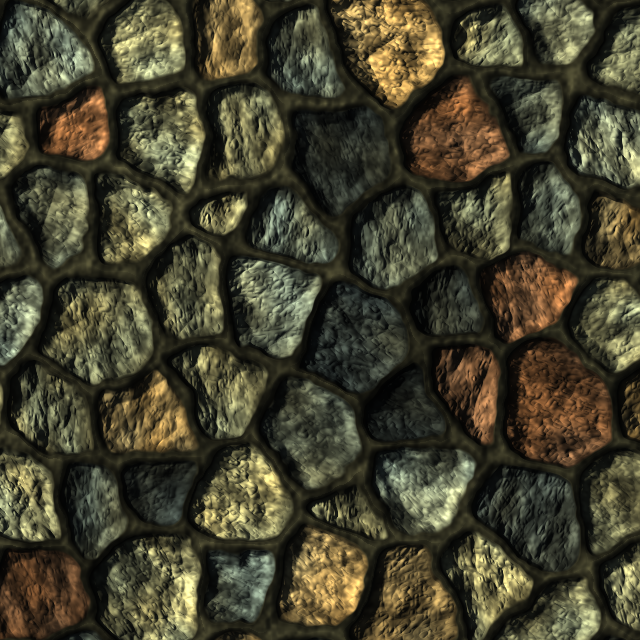
A three.js fragment shader for this texture:

```glsl
// Rubble wall: rough rounded field stones set in dark olive mortar, lit low from the right.
// Stones are cells of a weighted Voronoi (power) diagram with softened corners;
// ridged noise gives their craggy relief, which is shaded from its slope.
varying vec2 vUv;

const vec2 STONES_ACROSS = vec2(7.4, 6.9);
const vec3 LIGHT_DIR = vec3(0.76, -0.26, 0.60);
const vec3 SUN = vec3(1.30, 1.28, 1.10);
const vec3 SKY = vec3(0.12, 0.14, 0.15);

const vec3 GREY_GREEN = vec3(0.46, 0.48, 0.41);
const vec3 BLUE_GREY = vec3(0.40, 0.45, 0.44);
const vec3 SANDY = vec3(0.52, 0.46, 0.34);
const vec3 RUSSET = vec3(0.42, 0.31, 0.24);
const vec3 SLATE = vec3(0.19, 0.22, 0.23);
const vec3 MORTAR = vec3(0.25, 0.24, 0.18);

vec2 hash2(vec2 p) {
  vec3 h = fract(vec3(p.xyx) * vec3(0.1031, 0.1030, 0.0973));
  h += dot(h, h.yzx + 33.33);
  return fract((h.xx + h.yz) * h.zy);
}

float noise(vec2 p) {
  vec2 i = floor(p);
  vec2 f = fract(p);
  f = f * f * (3.0 - 2.0 * f);
  float low = mix(hash2(i).x, hash2(i + vec2(1.0, 0.0)).x, f.x);
  float high = mix(hash2(i + vec2(0.0, 1.0)).x, hash2(i + 1.0).x, f.x);
  return mix(low, high, f.y);
}

// Ridged fractal noise: sharp crests between broken faces
float crags(vec2 p) {
  float sum = 0.0;
  float amp = 0.5;
  for (int i = 0; i < 4; i++) {
    sum += amp * (1.0 - abs(2.0 * noise(p) - 1.0));
    p = mat2(1.6, 1.2, -1.2, 1.6) * p + 7.3;
    amp *= 0.55;
  }
  return sum;
}

// Staggered, jittered centre of a stone (xy) and its size weight (z)
vec3 stoneSite(vec2 cell) {
  vec2 jitter = hash2(cell) - 0.5;
  float stagger = 0.5 * mod(cell.y, 2.0);
  return vec3(cell + 0.5 + vec2(stagger, 0.0) + 0.65 * jitter, 0.28 * hash2(cell + 41.0).x);
}

// Wobble that roughens the outlines
vec2 warp(vec2 p) {
  vec2 broad = vec2(noise(p * 2.6), noise(p * 2.6 + 19.0)) - 0.5;
  vec2 fine = vec2(noise(p * 9.0 + 5.0), noise(p * 9.0 + 31.0)) - 0.5;
  return p + 0.16 * broad + 0.045 * fine;
}

// x: distance inside the stone outline, negative in mortar; yz: stone cell
vec3 stoneField(vec2 p) {
  p = warp(p);
  vec2 base = floor(p);
  vec2 owner = base;
  vec3 ownSite = vec3(0.0);
  float nearest = 1e3;
  for (int y = -2; y <= 2; y++) {
    for (int x = -2; x <= 2; x++) {
      vec2 cell = base + vec2(float(x), float(y));
      vec3 site = stoneSite(cell);
      vec2 r = p - site.xy;
      float power = dot(r, r) - site.z;
      if (power < nearest) {
        nearest = power;
        owner = cell;
        ownSite = site;
      }
    }
  }
  float closeness = 0.0;
  for (int y = -2; y <= 2; y++) {
    for (int x = -2; x <= 2; x++) {
      vec2 cell = base + vec2(float(x), float(y));
      if (any(notEqual(cell, owner))) {
        vec3 site = stoneSite(cell);
        vec2 r = p - site.xy;
        float gain = dot(r, r) - site.z - nearest;
        closeness += exp(-18.0 * 0.5 * gain / max(distance(site.xy, ownSite.xy), 0.1));
      }
    }
  }
  float gap = 0.035 + 0.045 * hash2(owner + 73.0).x;
  return vec3(-log(closeness + 1e-8) / 18.0 - gap, owner);
}

// Per-stone turned and stretched coordinates for grain
vec2 grainCoords(vec2 p, vec2 cell) {
  float angle = 6.283 * hash2(cell + 11.0).x;
  float c = cos(angle);
  float s = sin(angle);
  return mat2(c, s, -s, c) * p * vec2(1.0, 1.5) + 20.0 * hash2(cell + 3.0);
}

float surfaceHeight(vec2 p, vec3 field) {
  float dome = 0.11 * smoothstep(-0.01, 0.17, field.x);
  float roughness = mix(0.09, 0.17, hash2(field.yz + 57.0).x);
  float stone = dome + roughness * crags(2.3 * grainCoords(p, field.yz));
  float mortar = 0.02 * noise(p * 14.0) + 0.05 * noise(p * 4.0);
  return mix(mortar, stone, smoothstep(-0.015, 0.03, field.x));
}

vec3 stoneColour(vec2 p, vec2 cell) {
  vec2 pick = hash2(cell + 29.0);
  vec3 colour = mix(GREY_GREEN, BLUE_GREY, step(0.36, pick.x));
  colour = mix(colour, SANDY, step(0.58, pick.x));
  colour = mix(colour, RUSSET, step(0.75, pick.x));
  colour = mix(colour, SLATE, step(0.86, pick.x));
  vec2 g = grainCoords(p, cell);
  float blotch = smoothstep(0.25, 0.75, 0.6 * noise(g * 4.0) + 0.4 * noise(g * 11.0));
  float speckle = noise(g * 22.0);
  colour = mix(colour, colour * vec3(1.12, 0.98, 0.80), noise(g * 2.0 + 9.0));
  return colour * mix(0.78, 1.25, pick.y) * mix(0.60, 1.22, blotch) * mix(0.78, 1.22, speckle);
}

void main() {
  vec2 p = vUv * STONES_ACROSS + 10.0;
  vec3 field = stoneField(p);

  // Slope of the relief
  vec2 e = vec2(0.015, 0.0);
  float h = surfaceHeight(p, field);
  float hx = surfaceHeight(p + e.xy, stoneField(p + e.xy));
  float hy = surfaceHeight(p + e.yx, stoneField(p + e.yx));
  vec3 normal = normalize(vec3(h - hx, h - hy, e.x));
  float diffuse = max(dot(normal, LIGHT_DIR), 0.0);

  // Shadow thrown on the mortar and dirt along the rims
  float stone = smoothstep(-0.012, 0.018, field.x);
  float blocker = smoothstep(-0.03, 0.05, stoneField(p + 0.12 * LIGHT_DIR.xy).x);
  float shadow = mix(1.0 - 0.75 * blocker, 1.0, stone);
  float rim = mix(0.55, 1.0, smoothstep(0.0, 0.09, abs(field.x + 0.01)));

  vec3 mortar = MORTAR * mix(0.75, 1.25, noise(p * 5.0)) * mix(0.85, 1.15, noise(p * 26.0));
  vec3 albedo = mix(mortar, stoneColour(p, field.yz), stone);
  float weather = mix(0.75, 1.2, noise(p * 0.55 + 4.0));
  vec3 colour = albedo * weather * rim * (SKY + SUN * diffuse * shadow);
  gl_FragColor = vec4(colour, 1.0);
}
```
